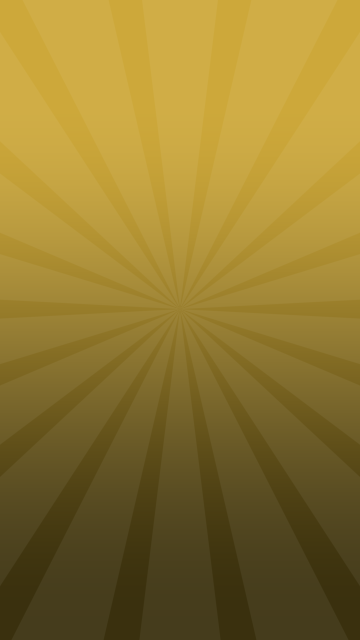
Give the GLSL for this background, as a Shadertoy shader.

```glsl
// Golden sunburst: narrow dark rays spread from a point near the canvas centre.
// A vertical gradient fades from gold to deep olive, and a thin white veil
// lightens the wide sectors between the rays.

const float TAU = 6.2831853;

const vec3 GOLD = vec3(0.804, 0.659, 0.228);
const vec3 OLIVE = vec3(0.226, 0.188, 0.053);
const float FADE_BOTTOM = 0.03;     // height where the olive ends
const float FADE_TOP = 0.85;        // height where the gold is full

const vec2 BURST_CENTER = vec2(0.5, 0.517);
const float RAY_COUNT = 18.0;
const float RAY_HALF_ANGLE = 0.0524;
const float VEIL_OPACITY = 0.06;

// Coverage of the dark rays at p, measured from the burst centre.
float rayMask(vec2 p, float pixelSize) {
    float spacing = TAU / RAY_COUNT;
    float angle = atan(p.y, p.x);
    float offAxis = abs(angle - spacing * round(angle / spacing));
    float edgeDistance = length(p) * sin(offAxis - RAY_HALF_ANGLE);
    return 1.0 - smoothstep(-0.75 * pixelSize, 0.75 * pixelSize, edgeDistance);
}

void mainImage(out vec4 fragColor, in vec2 fragCoord) {
    vec2 uv = fragCoord / iResolution.xy;
    vec2 p = (fragCoord - BURST_CENTER * iResolution.xy) / iResolution.y;

    // Vertical fade
    vec3 color = mix(OLIVE, GOLD, smoothstep(FADE_BOTTOM, FADE_TOP, uv.y));

    // White veil between the rays
    float veil = 1.0 - rayMask(p, 1.0 / iResolution.y);
    color = mix(color, vec3(1.0), VEIL_OPACITY * veil);

    fragColor = vec4(color, 1.0);
}
```
